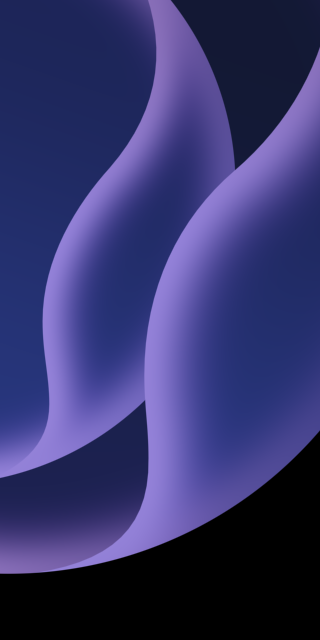
A WebGL 1 fragment shader for this background:

```glsl
precision highp float;
// Two nested discs on black, each folded by an S-shaped petal edge.
// Petal edges are cubic curves sampled in loops; signed distance to them
// and to the disc rims drives the soft violet glows over navy gradients.

uniform vec2 u_resolution;

#define CURVE_STEPS 16
#define SMALL_FOLD_WIDTH 0.102
#define LARGE_FOLD_WIDTH 0.145
#define SMALL_RIM_WIDTH 0.110
#define LARGE_RIM_WIDTH 0.125
#define RIM_FADE 0.35

const vec3 NIGHT = vec3(0.073, 0.096, 0.205);
const vec3 DUSK = vec3(0.108, 0.130, 0.310);
const vec3 NAVY = vec3(0.112, 0.145, 0.345);
const vec3 COBALT = vec3(0.152, 0.210, 0.485);
const vec3 VIOLET = vec3(0.575, 0.505, 0.845);
const vec3 MAUVE = vec3(0.530, 0.430, 0.720);

vec2 bezier(vec2 a, vec2 b, vec2 c, vec2 d, float t) {
  float s = 1.0 - t;
  return s * s * s * a + 3.0 * s * s * t * b + 3.0 * s * t * t * c + t * t * t * d;
}

// Folds one descending curve into field: x = distance, y = side (right is +1).
void addCurve(vec2 p, vec2 a, vec2 b, vec2 c, vec2 d, inout vec2 field) {
  vec2 from = a;
  for (int i = 1; i <= CURVE_STEPS; i++) {
    vec2 to = bezier(a, b, c, d, float(i) / float(CURVE_STEPS));
    vec2 edge = to - from;
    vec2 rel = p - from;
    float along = clamp(dot(rel, edge) / dot(edge, edge), 0.0, 1.0);
    field.x = min(field.x, length(rel - edge * along));
    if (from.y >= p.y && to.y < p.y) {
      field.y = rel.x > edge.x * rel.y / edge.y ? 1.0 : -1.0;
    }
    from = to;
  }
}

float smallFold(vec2 p) {
  vec2 field = vec2(10.0, -1.0);
  vec2 shoulder = vec2(0.344, 1.477);
  vec2 belly = vec2(0.133, 0.997);
  vec2 waist = vec2(0.154, 0.737);
  addCurve(p, vec2(0.422, 2.104), vec2(0.534, 1.870), vec2(0.503, 1.661), shoulder, field);
  addCurve(p, shoulder, vec2(0.240, 1.362), vec2(0.133, 1.193), belly, field);
  addCurve(p, belly, vec2(0.133, 0.893), vec2(0.154, 0.828), waist, field);
  addCurve(p, waist, vec2(0.154, 0.607), vec2(0.065, 0.529), vec2(-0.104, 0.474), field);
  return field.x * field.y;
}

float largeFold(vec2 p) {
  vec2 field = vec2(10.0, -1.0);
  vec2 shoulder = vec2(0.732, 1.466);
  vec2 belly = vec2(0.451, 0.828);
  vec2 waist = vec2(0.464, 0.568);
  addCurve(p, vec2(1.042, 2.026), vec2(1.010, 1.805), vec2(0.906, 1.615), shoulder, field);
  addCurve(p, shoulder, vec2(0.560, 1.318), vec2(0.451, 1.102), belly, field);
  addCurve(p, belly, vec2(0.451, 0.724), vec2(0.464, 0.672), waist, field);
  addCurve(p, waist, vec2(0.469, 0.320), vec2(0.313, 0.219), vec2(0.0, 0.198), field);
  return field.x * field.y;
}

float falloff(float dist, float width) {
  float d = max(dist, 0.0) / width;
  return exp(-d * d);
}

// Blends toward the glow, keeping the mid tones saturated.
vec3 addGlow(vec3 base, vec3 tint, float amount) {
  return mix(base, tint, pow(vec3(amount), vec3(1.0, 1.15, 0.9)));
}

void main() {
  vec2 p = gl_FragCoord.xy / u_resolution * vec2(1.0, 2.0);
  float aa = 0.8 / u_resolution.x;

  // Signed distances, positive inside each shape
  float largeDisc = 1.283 - length(p - vec2(0.026, 1.490));
  float smallDisc = 0.934 - length(p - vec2(-0.198, 1.419));
  float smallPetal = smallFold(p);
  float largePetal = largeFold(p);

  // Base gradients and glow tint
  float depth = smoothstep(2.1, 0.6, p.y + 0.35 * p.x);
  vec3 back = mix(NIGHT, DUSK, depth);
  vec3 body = mix(NAVY, COBALT, depth);
  vec3 tint = mix(VIOLET, MAUVE, smoothstep(1.2, 2.0, p.y));

  // Rim light weakens toward the right
  float rimPower = mix(1.0, RIM_FADE, clamp(p.x, 0.0, 1.0));
  float largeRim = rimPower * falloff(largeDisc, LARGE_RIM_WIDTH);
  float smallRim = rimPower * falloff(smallDisc, SMALL_RIM_WIDTH);
  float smallGlow = falloff(smallPetal, SMALL_FOLD_WIDTH);
  float largeGlow = falloff(largePetal, LARGE_FOLD_WIDTH);

  // Layers from back to front
  vec3 color = addGlow(back, MAUVE, largeRim);
  vec3 inner = addGlow(body, tint, smallRim);
  vec3 petal = addGlow(inner, tint, smallGlow);
  inner = mix(inner, petal, smoothstep(-aa, aa, smallPetal));
  color = mix(color, inner, smoothstep(-aa, aa, smallDisc));
  petal = addGlow(addGlow(body, MAUVE, largeRim), tint, largeGlow);
  color = mix(color, petal, smoothstep(-aa, aa, largePetal));
  color *= smoothstep(-aa, aa, largeDisc);

  gl_FragColor = vec4(color, 1.0);
}
```
